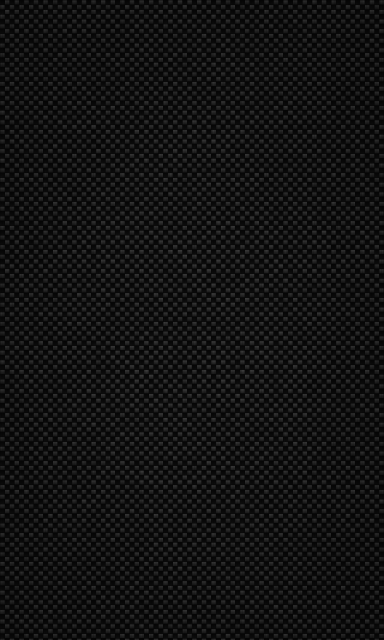
A Shadertoy shader for this texture:

```glsl
// Black carbon-fibre weave: a fine checker of raised grey tows over near-black ones.

const float CELLS_ACROSS = 80.0;   // two cells make one repeat
const vec2  TOW_HALF_SIZE = vec2(0.46, 0.43);
const float TOW_CORNER = 0.08;
const vec3  TOW_TOP = vec3(0.200);
const vec3  TOW_BOTTOM = vec3(0.105);
const vec3  SUNK_TOP = vec3(0.022);
const vec3  SUNK_BOTTOM = vec3(0.050);
const vec3  GAP_COLOR = vec3(0.022);
const float TOW_VARIATION = 0.22;
const float FIBRE_VARIATION = 0.20;
const float FIBRES_PER_TOW = 5.0;
const float EDGE_DARKENING = 0.22;
const int   SAMPLES = 3;           // per axis

// Sine-free hash, 0 to 1
float hash(vec2 p) {
    vec3 q = fract(vec3(p.xyx) * 0.1031);
    q += dot(q, q.yzx + 33.33);
    return fract((q.x + q.y) * q.z);
}

float roundedBox(vec2 p, vec2 halfSize, float radius) {
    vec2 d = abs(p) - halfSize + radius;
    return length(max(d, 0.0)) + min(max(d.x, d.y), 0.0) - radius;
}

// Colour of the weave at a point measured in cells, y pointing down
vec3 weave(vec2 p, float blur) {
    vec2 cell = floor(p);
    vec2 local = fract(p);
    float raised = mod(cell.x + cell.y, 2.0);

    // Raised tows catch light at the top; sunken ones lie in shadow
    vec3 tow = mix(TOW_TOP, TOW_BOTTOM, smoothstep(0.05, 0.95, local.y));
    vec3 sunk = mix(SUNK_TOP, SUNK_BOTTOM, local.y);
    vec3 color = mix(sunk, tow, raised);

    // Uneven tows and fine lengthwise fibres
    float fibre = floor(local.x * FIBRES_PER_TOW);
    color *= 1.0 + TOW_VARIATION * (hash(cell) - 0.5);
    color *= 1.0 + FIBRE_VARIATION * (hash(cell * 7.0 + vec2(fibre, 3.0)) - 0.5);

    // Dark seam around each raised tow
    float edge = roundedBox(local - 0.5, TOW_HALF_SIZE, TOW_CORNER);
    float cover = 1.0 - smoothstep(-blur, blur, edge);
    return mix(color, GAP_COLOR, raised * (1.0 - cover));
}

void mainImage(out vec4 fragColor, in vec2 fragCoord) {
    float pixel = CELLS_ACROSS / iResolution.x;
    vec2 fromTop = vec2(fragCoord.x, iResolution.y - fragCoord.y);

    // Average a grid of samples over the pixel
    vec3 color = vec3(0.0);
    for (int j = 0; j < SAMPLES; j++) {
        for (int i = 0; i < SAMPLES; i++) {
            vec2 offset = (vec2(i, j) + 0.5) / float(SAMPLES) - 0.5;
            color += weave((fromTop + offset) * pixel, 0.5 * pixel / float(SAMPLES));
        }
    }
    color /= float(SAMPLES * SAMPLES);

    // Gentle falloff towards the borders
    vec2 centered = 2.0 * fragCoord / iResolution.xy - 1.0;
    color *= 1.0 - EDGE_DARKENING * smoothstep(0.2, 1.4, length(centered));

    fragColor = vec4(color, 1.0);
}
```
